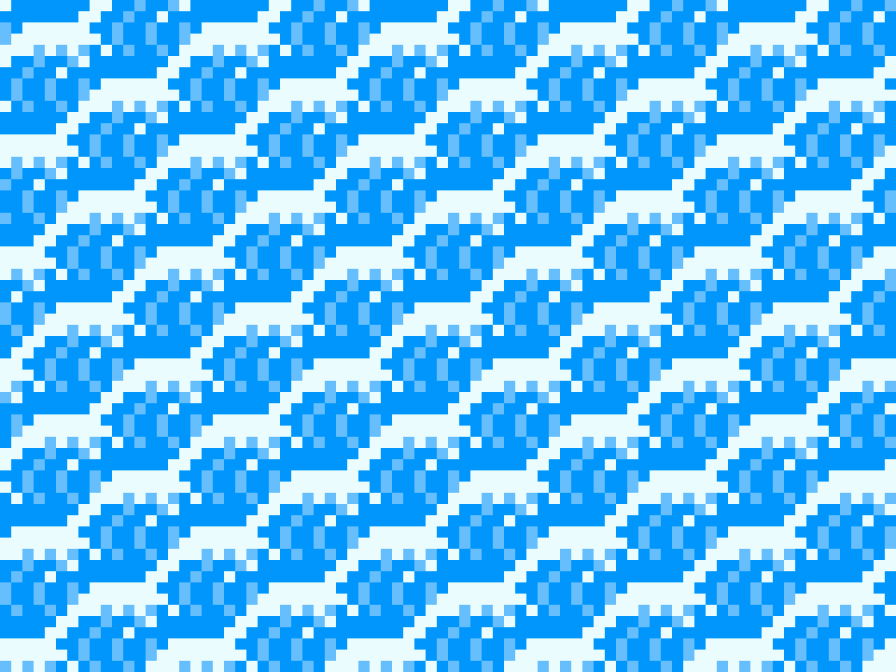
Reproduce this pattern procedurally as a Shadertoy shader.

```glsl
// Blocky sea: foam-capped waves on a coarse grid of square cells, in three flat colours.
// One wave is a 16 x 5 cell tile set by simple rules; each lower row of waves is
// shifted sideways, and cell edges are smoothed with a box filter.

#define ROWS 60.0            // cells down the canvas
#define TILE vec2(16.0, 5.0) // wave size in cells
#define SHIFT 7.0            // sideways step per row of waves
#define START vec2(2.0, 2.0) // first wave, counted from the top left
#define SEA vec3(0.0, 0.59, 0.99)
#define FOAM vec3(0.92, 0.99, 1.0)
#define GLINT vec3(0.40, 0.75, 0.99)

bool within(float x, float low, float high) {
    return x >= low && x <= high;
}

bool at(float x, float y, vec2 cell) {
    return cell == vec2(x, y);
}

// White cells: u counts right from the crest, row counts down
bool isFoam(float u, float row) {
    bool slope = within(u, -row, 1.0 - row);
    bool cap = row < 2.0 && within(u, 0.0, 5.0 + row);
    bool fringe = row == 2.0 && within(u, 0.0, 4.0) && mod(u, 2.0) == 0.0;
    vec2 cell = vec2(u, row);
    bool spray = at(7.0, 2.0, cell) || at(5.0, 3.0, cell) || at(3.0, 4.0, cell);
    return slope || cap || fringe || spray;
}

// Pale cells: upright glints in the water and shade under the foam
bool isGlint(float u, float row) {
    float x = mod(u, TILE.x);
    bool bars = row < 2.0 && within(x, 8.0, 14.0) && mod(x - 8.0, 3.0) == 0.0;
    bool tips = row == 2.0 && within(x, 9.0, 12.0) && mod(x, 3.0) == 0.0;
    bool fringe = row == 2.0 && within(u, 1.0, 5.0) && mod(u, 2.0) == 1.0;
    vec2 cell = vec2(u, row);
    bool drips = at(1.0, 3.0, cell) || at(4.0, 3.0, cell) || at(0.0, 4.0, cell);
    return bars || tips || fringe || drips;
}

vec3 cellColor(vec2 cell) {
    cell -= START;
    float waveRow = floor((cell.y + 0.5) / TILE.y);
    float row = cell.y - waveRow * TILE.y;
    // Wrap so the slope to the left of the crest has negative u
    float u = mod(cell.x - SHIFT * waveRow + 4.0, TILE.x) - 4.0;
    if (isFoam(u, row)) return FOAM;
    return isGlint(u, row) ? GLINT : SEA;
}

void mainImage(out vec4 fragColor, in vec2 fragCoord) {
    float pixel = ROWS / iResolution.y;
    vec2 p = vec2(fragCoord.x, iResolution.y - fragCoord.y) * pixel;

    // Blend the four nearest cells by their cover of the pixel
    vec2 cell = floor(p - 0.5);
    vec2 cover = clamp((p - cell - 1.0) / pixel + 0.5, 0.0, 1.0);
    vec3 upper = mix(cellColor(cell), cellColor(cell + vec2(1.0, 0.0)), cover.x);
    vec3 lower = mix(cellColor(cell + vec2(0.0, 1.0)), cellColor(cell + 1.0), cover.x);
    fragColor = vec4(mix(upper, lower, cover.y), 1.0);
}
```
